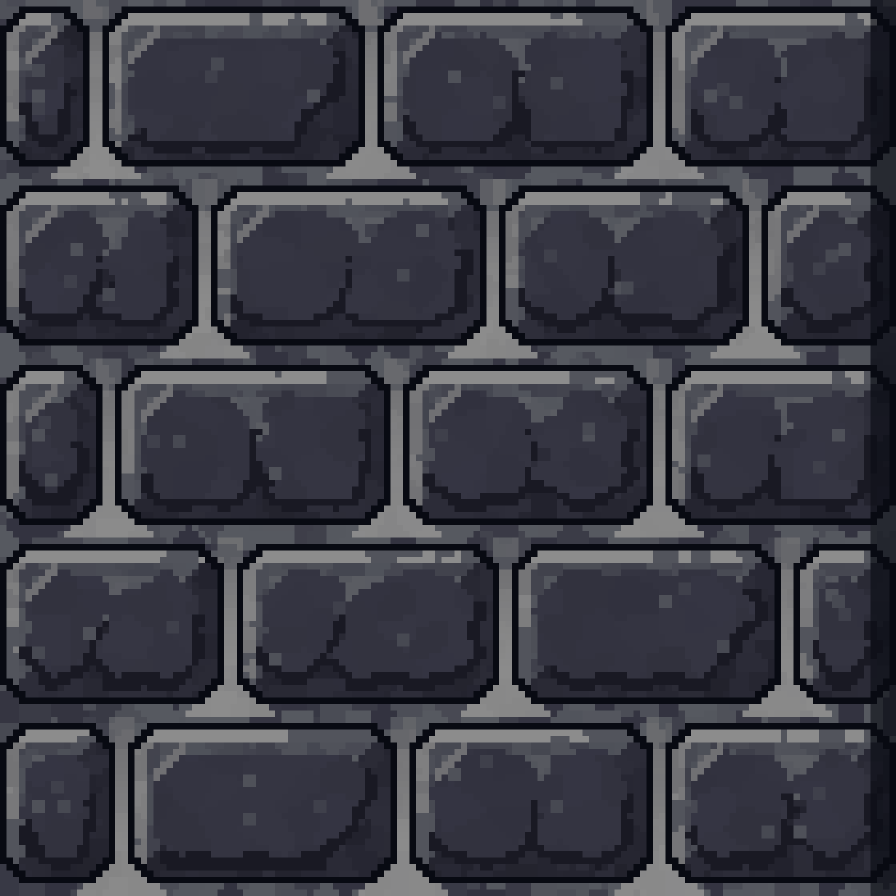
A WebGL 2 fragment shader for this texture:

```glsl
#version 300 es
precision highp float;
// Chunky stone wall: five staggered courses of chamfered bricks on a coarse
// square grid. Each brick has an ink outline, lit top and left bevels and one
// or two rounded lobes; cellular patches and layered sines add the wear.
uniform vec2 u_resolution;
out vec4 fragColor;

const float GRID = 140.0;    // coarse cells across the canvas
const float COURSE = 28.0;   // cells per course
const float BRICK_H = 25.0;  // brick height in cells
const vec3 INK = vec3(0.03, 0.04, 0.07);
const vec3 SHADE = vec3(0.12, 0.12, 0.16);
const vec3 FACE = vec3(0.20, 0.20, 0.25);
const vec3 BEVEL = vec3(0.32, 0.33, 0.36);
const vec3 GREY = vec3(0.44, 0.44, 0.45);
const vec3 LIGHT = vec3(0.55, 0.55, 0.55);

// Vertical joints of each course, top to bottom, as fractions of the width
const vec3 JOINTS[5] = vec3[5](
  vec3(0.104, 0.411, 0.733), vec3(0.229, 0.552, 0.846),
  vec3(0.124, 0.440, 0.733), vec3(0.255, 0.564, 0.875),
  vec3(0.138, 0.447, 0.733));

float hash(vec2 p) {
  vec3 q = fract(vec3(p.xyx) * 0.1031);
  q += dot(q, q.yzx + 33.33);
  return fract((q.x + q.y) * q.z);
}

// Cellular noise: a flat random tone for the nearest feature point
float patchTone(vec2 p, float size) {
  p /= size;
  float nearest = 9.0, tone = 0.0;
  for (int i = 0; i < 9; i++) {
    vec2 site = floor(p) + vec2(i % 3, i / 3) - 1.0;
    vec2 point = site + vec2(hash(site), hash(site + 57.0));
    float dist = length(p - point);
    if (dist < nearest) { nearest = dist; tone = hash(site + 113.0); }
  }
  return tone;
}

float chamferBox(vec2 p, vec2 halfSize, float cut) {
  vec2 q = abs(p) - halfSize;
  return max(max(q.x, q.y), (q.x + q.y + cut) * 0.707);
}

float roundBox(vec2 p, vec2 lo, vec2 hi, float radius) {
  vec2 q = abs(p - 0.5 * (lo + hi)) - 0.5 * (hi - lo) + radius;
  return length(max(q, 0.0)) + min(max(q.x, q.y), 0.0) - radius;
}

// Light fillets spread below each vertical joint, bed joints stay dim
vec3 mortarColor(vec2 cell, float v, float jointDist) {
  float tone = patchTone(cell, 4.0);
  vec3 bed = mix(FACE, BEVEL, smoothstep(0.1, 0.8, tone) * 1.15);
  vec3 fill = mix(GREY, LIGHT, 0.3 * tone + 0.7 * smoothstep(2.0, 22.0, v));
  if (v < 5.0) fill = mix(BEVEL, GREY, tone);
  return jointDist < 1.6 + max(0.0, v - 22.5) ? fill : bed;
}

// p runs right and down from the brick's top left corner, in cells
vec3 brickColor(vec2 p, vec2 size, float inset, int id) {
  if (inset < 1.2) return INK;
  float seed = hash(vec2(id, 7.0));
  float tone = patchTone(p + 61.0 * float(id), 3.5);
  vec2 far = size - p;
  bool lit = min(p.x, p.y) < min(far.x, far.y);
  bool plain = id == 1 || id == 14 || id == 17;

  // Lobes, split by a slanted wavering crack on the wider bricks
  vec2 lo = vec2(4.0, 4.6), hi = size - vec2(4.0, 3.6);
  float wave = 0.5 * sin(p.y * 0.9 + seed * 20.0) + 0.4 * sin(p.x * 0.7 + seed * 41.0);
  float lobe = roundBox(p, lo, hi, 5.5);
  float middle = 0.5 * size.x;
  if (plain) {
    lobe = max(lobe, (p.x - size.x + 0.8 * (p.y - 10.0) + 3.0) * 0.78);
  } else if (size.x > 24.0) {
    float split = size.x * mix(0.38, 0.60, seed);
    split += (12.0 - p.y) * mix(-0.1, 0.4, hash(vec2(id, 3.0))) + 1.3 * wave;
    float left = roundBox(p, lo, vec2(split - 0.4, hi.y), 5.5);
    float right = roundBox(p, vec2(split + 0.4, lo.y), hi, 5.5);
    lobe = min(left, right);
    middle = 0.5 * (left < right ? lo.x + split : split + hi.x);
  }
  lobe += wave * 0.8;
  bool under = p.y - 0.5 * size.y + 0.4 * (p.x - middle) > 1.0;

  // Stone face, bevels around it and the rim between them
  vec3 color = FACE * (0.96 + 0.09 * patchTone(p + 31.0 * float(id), 6.0));
  if (lobe > 0.0) {
    color = lit ? mix(FACE, BEVEL, 0.35 + 0.65 * tone) : mix(SHADE, FACE, 0.15 + 0.6 * tone);
    if (lit && inset > 5.0) color = mix(BEVEL, GREY, 0.35 * tone);
  }
  if (abs(lobe - 0.3) < 0.9 && under) color = mix(INK, SHADE, 0.75);

  // Worn highlights along the top and left, and a corner scratch
  if (lit && inset < 3.1) {
    bool top = p.y < p.x;
    float reach = top ? p.x / size.x : p.y / size.y;
    float wear = reach + 0.5 * (tone - 0.5);
    color = wear < 0.72 ? (top ? LIGHT : mix(GREY, LIGHT, tone * 0.7)) : BEVEL;
  }
  float scratch = abs(p.x + p.y - 12.5);
  if (seed > 0.4 && scratch < 0.6 && abs(p.x - 6.5) < 2.6) color = GREY;

  // Small square chips
  for (int i = 0; i < 3; i++) {
    vec2 rnd = vec2(hash(vec2(id, 20 + i)), hash(vec2(id, 40 + i)));
    vec2 chip = floor(mix(lo + 2.0, hi - 3.0, rnd));
    vec2 off = abs(p - chip);
    if (max(off.x, off.y) < 1.0) color = mix(FACE, BEVEL, 0.9 - 0.25 * float(i));
  }
  return color;
}

vec3 wallColor(vec2 uv) {
  vec2 cell = floor(vec2(uv.x, 1.0 - uv.y) * GRID) + 0.5;
  int row = clamp(int(cell.y / COURSE), 0, 4);
  float v = cell.y - float(row) * COURSE;

  // Find the brick between its two nearest joints
  float lo = 0.0, hi = GRID, jointDist = GRID;
  int column = 0;
  for (int j = 0; j < 3; j++) {
    float joint = floor(JOINTS[row][j] * GRID + 0.5);
    jointDist = min(jointDist, abs(cell.x - joint));
    if (cell.x > joint) { lo = joint + 1.0; column++; }
    else hi = min(hi, joint - 1.0);
  }
  vec2 size = vec2(hi - lo, BRICK_H);
  vec2 p = vec2(cell.x - lo, v - 1.0);
  float d = chamferBox(p - 0.5 * size, 0.5 * size, 3.5);
  vec3 color = d > 0.0 ? mortarColor(cell, v, jointDist)
                       : brickColor(p, size, -d, row * 4 + column);
  return mix(color, INK, 0.6 * step(GRID - 4.0, cell.x));
}

void main() {
  // Four samples smooth the cell edges at any size
  vec3 sum = vec3(0.0);
  for (int i = 0; i < 4; i++) {
    vec2 offset = 0.5 * vec2(i % 2, i / 2) - 0.25;
    sum += wallColor((gl_FragCoord.xy + offset) / u_resolution);
  }
  fragColor = vec4(sum * 0.25, 1.0);
}
```
